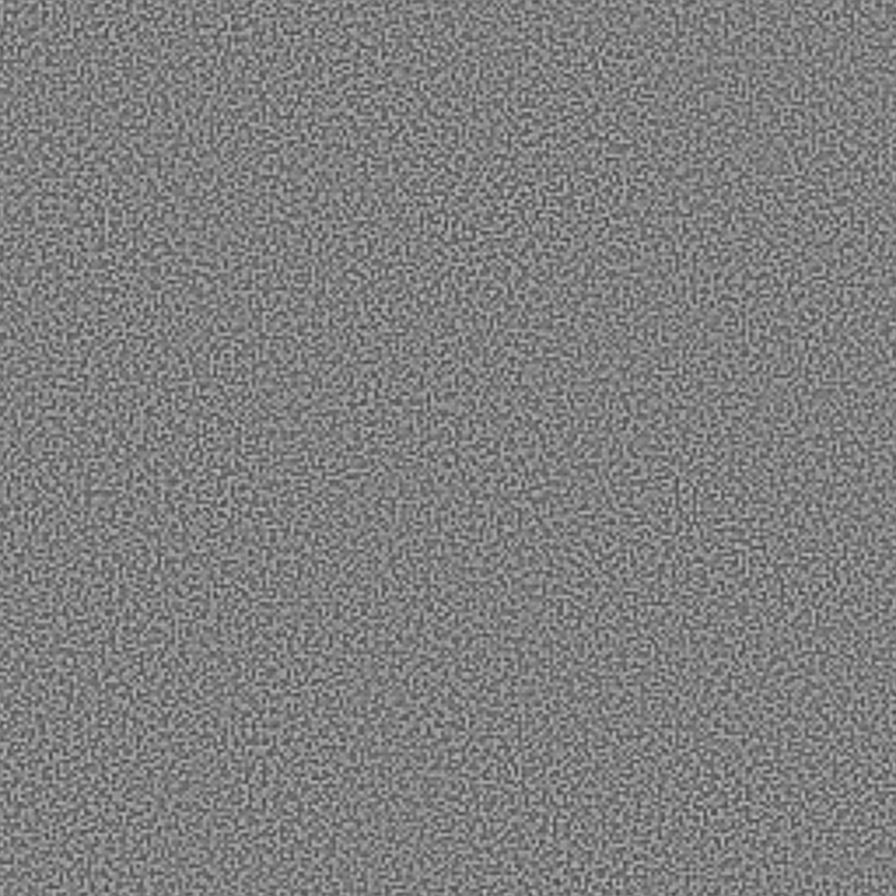
Give the GLSL for this texture, as a three.js fragment shader.

```glsl
// Fine grey band-pass grain with a few faint arcs circling the centre.
varying vec2 vUv;

float hash(vec2 p) {
  vec3 q = fract(vec3(p.xyx) * vec3(0.1031, 0.1030, 0.0973));
  q += dot(q, q.yzx + 33.33);
  return fract((q.x + q.y) * q.z);
}

float valueNoise(vec2 p) {
  vec2 cell = floor(p);
  vec2 f = smoothstep(0.0, 1.0, p - cell);
  float low = mix(hash(cell), hash(cell + vec2(1.0, 0.0)), f.x);
  float high = mix(hash(cell + vec2(0.0, 1.0)), hash(cell + 1.0), f.x);
  return mix(low, high, f.y);
}

// White noise on a lattice, filtered by a narrow minus a wide Gaussian.
float grain(vec2 p) {
  vec2 cell = floor(p);
  float sum = 0.0;
  for (int y = -2; y <= 2; y++) {
    for (int x = -2; x <= 2; x++) {
      vec2 site = cell + vec2(float(x), float(y));
      vec2 offset = p - site - 0.5;
      float d2 = dot(offset, offset);
      float kernel = exp(-d2 / 0.5) - 0.31 * exp(-d2 / 1.62);
      sum += kernel * (hash(site + 17.0) - 0.5);
    }
  }
  return sum;
}

// Thin ripples along short pieces of large circles.
float faintArcs(vec2 p) {
  float radius = length(p);
  float angle = atan(p.y, p.x);
  float sum = 0.0;
  for (int i = 0; i < 9; i++) {
    float id = float(i);
    float arcRadius = 0.36 + 0.22 * hash(vec2(id, 3.0));
    float arcAngle = 0.7 * id + 0.5 * hash(vec2(id, 8.0));
    float across = (radius - arcRadius) / 0.0028;
    float ripple = (1.0 - across * across) * exp(-0.5 * across * across);
    float fade = exp(-24.0 * (1.0 - cos(angle - arcAngle)));
    sum += ripple * fade * (hash(vec2(id, 5.0)) - 0.5);
  }
  return sum;
}

void main() {
  float strength = 0.46 + 0.1 * valueNoise(vUv * 9.0);
  float grey = 0.5 + strength * grain(vUv * 256.0);
  grey += 0.1 * faintArcs(vUv - 0.5);
  gl_FragColor = vec4(vec3(grey), 1.0);
}
```
